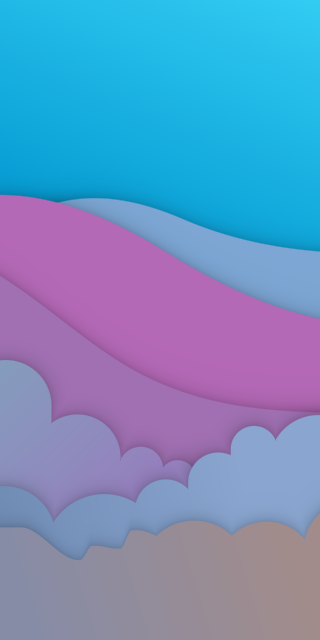
This background is drawn by a Shadertoy shader. Its source:

```glsl
// Paper-cut landscape: blue sky, three rolling hills and three banks of cloud.

// Lengths are in canvas widths: x runs 0..1, y runs 0..2 upwards.
const float SHADOW_WIDTH = 0.04;
const float SHADOW_STRENGTH = 0.17;
const float HILL_STEEPNESS = 0.87; // vertical gap to approximate distance

const vec3 SKY_LOW = vec3(0.02, 0.61, 0.83);
const vec3 SKY_HIGH = vec3(0.20, 0.80, 0.95);
const vec3 BLUE_HILL = vec3(0.49, 0.65, 0.83);
const vec3 PINK_HILL = vec3(0.705, 0.41, 0.715);
const vec3 PURPLE_HILL = vec3(0.63, 0.44, 0.70);
const vec3 LILAC_LEFT = vec3(0.52, 0.61, 0.74);
const vec3 LILAC_RIGHT = vec3(0.585, 0.505, 0.745);
const vec3 CLOUD_LEFT = vec3(0.44, 0.55, 0.71);
const vec3 CLOUD_RIGHT = vec3(0.54, 0.65, 0.815);
const vec3 DUST_LEFT = vec3(0.53, 0.55, 0.65);
const vec3 DUST_RIGHT = vec3(0.635, 0.55, 0.545);

// Cloud puffs as centre and radius: lilac 0-3, blue 4-9, dust 10-12.
const vec3 PUFFS[13] = vec3[13](
    vec3(0.018, 0.732, 0.143), vec3(0.242, 0.570, 0.135),
    vec3(0.440, 0.534, 0.070), vec3(0.555, 0.505, 0.057),
    vec3(0.013, 0.320, 0.161), vec3(0.326, 0.268, 0.188),
    vec3(0.518, 0.406, 0.096), vec3(0.682, 0.492, 0.094),
    vec3(0.794, 0.596, 0.073), vec3(0.995, 0.549, 0.154),
    vec3(0.607, 0.201, 0.172), vec3(0.833, 0.214, 0.156),
    vec3(1.107, 0.281, 0.158));

// Cubic height between two knots with given end slopes.
float hermite(float x, vec2 a, vec2 b, float slopeA, float slopeB) {
    float span = b.x - a.x;
    float t = (x - a.x) / span;
    float s = 1.0 - t;
    return mix(a.y, b.y, t * t * (3.0 - 2.0 * t))
         + span * t * s * (slopeA * s - slopeB * t);
}

// Signed distance to a hill through three knots.
float hill(vec2 p, vec2 left, vec2 mid, vec2 right, vec3 slopes) {
    float height = p.x < mid.x
        ? hermite(p.x, left, mid, slopes.x, slopes.y)
        : hermite(p.x, mid, right, slopes.y, slopes.z);
    return (p.y - height) * HILL_STEEPNESS;
}

// Union of round-topped columns reaching down without end.
float cloudBank(vec2 p, int first, int last) {
    float d = 1e3;
    for (int i = first; i <= last; i++) {
        vec2 q = p - PUFFS[i].xy;
        d = min(d, length(vec2(q.x, max(q.y, 0.0))) - PUFFS[i].z);
    }
    return d;
}

// Wavy left edge of the dust bank.
float rippleHeight(float x) {
    return 0.352
         - 0.102 * smoothstep(0.065, 0.245, x)
         + 0.044 * smoothstep(0.250, 0.288, x)
         - 0.008 * smoothstep(0.307, 0.360, x)
         + 0.057 * smoothstep(0.376, 0.412, x)
         - 0.042 * smoothstep(0.430, 0.560, x);
}

// Linear gradient position from a to b.
float ramp(vec2 p, vec2 a, vec2 b) {
    vec2 axis = b - a;
    return clamp(dot(p - a, axis) / dot(axis, axis), 0.0, 1.0);
}

// Lay a sheet over the scene with a soft shadow around it.
vec3 addSheet(vec3 scene, vec3 sheet, float d, float pixel) {
    float reach = max(d, 0.0) / SHADOW_WIDTH;
    scene *= 1.0 - SHADOW_STRENGTH * exp(-2.0 * reach);
    return mix(scene, sheet, clamp(0.5 - d / pixel, 0.0, 1.0));
}

void mainImage(out vec4 fragColor, in vec2 fragCoord) {
    vec2 p = fragCoord / iResolution.xy * vec2(1.0, 2.0);
    float pixel = 1.2 / iResolution.x;

    // Sky
    float skyLight = 0.4 * p.x + 0.97 * (p.y - 1.39);
    vec3 color = mix(SKY_LOW, SKY_HIGH, clamp(skyLight, 0.0, 1.0));

    // Hills, back to front
    float blue = hill(p, vec2(0.182, 1.367), vec2(0.573, 1.315),
                      vec2(1.0, 1.214), vec3(0.25, -0.43, -0.08));
    float pink = hill(p, vec2(0.0, 1.391), vec2(0.521, 1.211),
                      vec2(1.0, 1.003), vec3(0.0, -0.62, -0.22));
    float purple = hill(p, vec2(0.0, 1.138), vec2(0.391, 0.859),
                        vec2(1.0, 0.711), vec3(-0.62, -0.60, -0.03));
    color = addSheet(color, BLUE_HILL, blue, pixel);
    color = addSheet(color, PINK_HILL, pink, pixel);
    color = addSheet(color, PURPLE_HILL, purple, pixel);

    // Clouds, back to front
    vec3 lilac = mix(LILAC_LEFT, LILAC_RIGHT, ramp(p, vec2(0.0, 0.85), vec2(0.4, 0.45)));
    color = addSheet(color, lilac, cloudBank(p, 0, 3), pixel);
    vec3 cloud = mix(CLOUD_LEFT, CLOUD_RIGHT, ramp(p, vec2(0.0, 0.4), vec2(0.75, 0.55)));
    color = addSheet(color, cloud, cloudBank(p, 4, 9), pixel);
    vec3 dust = mix(DUST_LEFT, DUST_RIGHT, ramp(p, vec2(0.1, 0.1), vec2(0.9, 0.35)));
    float dustEdge = min(cloudBank(p, 10, 12), p.y - rippleHeight(p.x));
    color = addSheet(color, dust, dustEdge, pixel);

    fragColor = vec4(color, 1.0);
}
```
